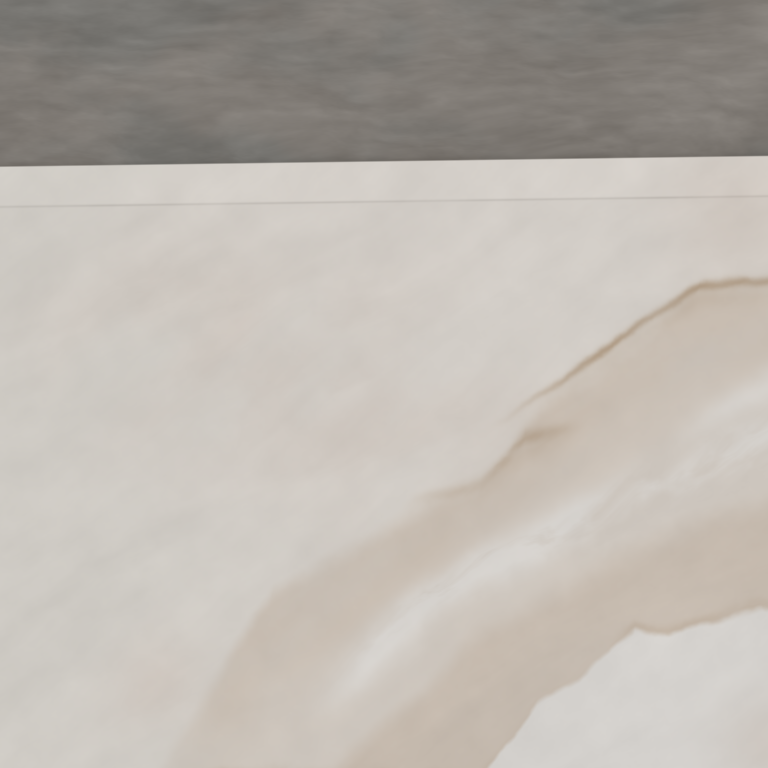
This texture is drawn by a three.js fragment shader. Its source:

```glsl
// Pale marble slab with diagonal tan bands and fine veins below a grey plaster wall.
varying vec2 vUv;

const vec3 WALL = vec3(0.502, 0.482, 0.460);
const vec3 WALL_COOL = vec3(0.475, 0.468, 0.452);
const vec3 STONE = vec3(0.822, 0.802, 0.778);
const vec3 STONE_COOL = vec3(0.805, 0.790, 0.765);
const vec3 BLUSH = vec3(0.800, 0.765, 0.733);
const vec3 TAN = vec3(0.765, 0.717, 0.667);
const vec3 VEIN = vec3(0.640, 0.550, 0.450);
const vec3 WHITE = vec3(0.842, 0.830, 0.814);
const float EDGE_LEFT = 0.783;   // wall edge height at the left side
const float EDGE_RISE = 0.014;
const float SEAM_DROP = 0.0525;
const float EDGE_SOFT = 0.0014;

float hash(vec2 p) {
  vec3 q = fract(vec3(p.xyx) * 0.1031);
  q += dot(q, q.yzx + 33.33);
  return fract((q.x + q.y) * q.z);
}

float noise(vec2 p) {
  vec2 i = floor(p), f = fract(p);
  f = f * f * (3.0 - 2.0 * f);
  return mix(mix(hash(i), hash(i + vec2(1.0, 0.0)), f.x),
             mix(hash(i + vec2(0.0, 1.0)), hash(i + vec2(1.0, 1.0)), f.x), f.y);
}

float fbm(vec2 p) {
  float sum = 0.0, amp = 0.5;
  for (int i = 0; i < 5; i++) {
    sum += amp * noise(p);
    p = mat2(0.8, 0.6, -0.6, 0.8) * p * 2.03 + 17.3;
    amp *= 0.5;
  }
  return sum / 0.96875;
}

// Height gained along one straight piece of a path.
float rise(float x, vec2 a, vec2 b) {
  return (b.y - a.y) * clamp((x - a.x) / (b.x - a.x), 0.0, 1.0);
}

// Height at x of a path through five points.
float path(float x, vec2 a, vec2 b, vec2 c, vec2 d, vec2 e) {
  return a.y + rise(x, a, b) + rise(x, b, c) + rise(x, c, d) + rise(x, d, e);
}

float bell(float d, float width) {
  return exp(-d * d / (width * width));
}

vec3 wall(vec2 p) {
  float cloud = fbm(p * vec2(5.0, 8.0) + 4.0);
  float strokes = fbm(p * vec2(22.0, 75.0) + 3.0 * cloud);
  vec3 c = mix(WALL, WALL_COOL, smoothstep(0.4, 0.7, cloud));
  c += 0.07 * (fbm(p * 9.0 + 31.0) - 0.5) + 0.09 * (strokes - 0.5);
  return c - 0.025 * (1.0 - smoothstep(0.78, 0.87, p.y));
}

vec3 marble(vec2 p) {
  vec2 grain = mat2(0.82, -0.57, 0.57, 0.82) * p;  // x runs along the bands
  float cloud = fbm(grain * vec2(5.0, 9.0) + 8.0);
  float streak = fbm(grain * vec2(8.0, 30.0) + 2.0 * cloud);
  float rough = fbm(p * 28.0 + 5.0) - 0.5;
  vec2 q = p + 0.035 * (vec2(fbm(p * 9.0), fbm(p * 9.0 + 40.0)) - 0.5) + 0.012 * rough;

  // Clouded ground, cooler at the left
  vec3 c = mix(STONE_COOL, STONE, smoothstep(0.0, 0.6, p.x + 0.5 * (cloud - 0.5)));
  float warm = bell(length((p - vec2(0.24, 0.55)) * vec2(0.7, 1.0)), 0.12)
             + bell(length((p - vec2(0.53, 0.46)) * vec2(0.8, 1.0)), 0.15)
             + bell(length((p - vec2(0.20, 0.11)) * vec2(0.9, 1.0)), 0.06)
             + bell(length((p - vec2(0.96, 0.72)) * vec2(0.7, 1.0)), 0.09);
  c = mix(c, BLUSH, min(warm, 1.0) * smoothstep(0.25, 0.75, cloud) * 0.75);

  // Band outlines
  float outer = q.y - path(q.x, vec2(0.20, -0.02), vec2(0.36, 0.235), vec2(0.625, 0.370),
                           vec2(0.70, 0.460), vec2(0.91, 0.620));
  float inner = q.y - path(q.x, vec2(0.43, -0.02), vec2(0.61, 0.170), vec2(0.73, 0.235),
                           vec2(0.885, 0.305), vec2(1.0, 0.355));
  float lower = q.y - path(q.x, vec2(0.625, -0.02), vec2(0.705, 0.085), vec2(0.825, 0.180),
                           vec2(0.890, 0.184), vec2(1.0, 0.212));

  // Upper band is strongest beside its outer outline
  float upperBand = smoothstep(0.016, -0.022, outer) * mix(0.40, 0.85, bell(outer + 0.04, 0.09));
  upperBand *= smoothstep(0.14, 0.34, p.x) * (0.65 + 0.7 * (streak - 0.2));
  c = mix(c, TAN, clamp(upperBand, 0.0, 1.0));

  // White streaks between the bands
  float ridge = q.y - path(q.x, vec2(0.40, 0.07), vec2(0.50, 0.160), vec2(0.625, 0.260),
                           vec2(0.80, 0.335), vec2(1.0, 0.430));
  float glow = bell(ridge, 0.032) * smoothstep(0.38, 0.50, p.x) * smoothstep(0.18, 0.58, streak);
  glow += 0.75 * bell(q.y - 0.475 - 0.5 * (q.x - 0.96), 0.021) * smoothstep(0.86, 0.96, p.x);
  c = mix(c, WHITE, clamp(glow, 0.0, 0.9));

  // Lower band and the clean stone under it
  float lowerBand = smoothstep(0.022, -0.025, inner) * (0.75 + 0.5 * (cloud - 0.4));
  c = mix(c, TAN, clamp(lowerBand, 0.0, 0.95));
  c = mix(c, VEIN, 0.22 * bell(lower - 0.004, 0.008) * smoothstep(0.2, 0.6, streak));
  c = mix(c, WHITE - 0.012, smoothstep(0.005, -0.006, lower));
  c = mix(c, BLUSH, 0.6 * bell(length(p - vec2(1.0, 0.03)), 0.06));

  // Fine veins
  vec2 v = p + 0.012 * (vec2(fbm(p * 20.0), fbm(p * 20.0 + 9.0)) - 0.5);
  float crest = v.y - path(v.x, vec2(0.61, 0.425), vec2(0.73, 0.503), vec2(0.81, 0.563),
                           vec2(0.91, 0.625), vec2(1.0, 0.637));
  float crestFade = smoothstep(0.62, 0.80, p.x) * (0.55 + 0.6 * streak);
  c = mix(c, VEIN, crestFade * (0.65 * bell(crest, 0.006) + 0.20 * bell(crest + 0.012, 0.016)));
  float spur = v.y - path(v.x, vec2(0.48, 0.305), vec2(0.54, 0.345), vec2(0.625, 0.368),
                          vec2(0.685, 0.430), vec2(0.755, 0.442));
  float spurFade = smoothstep(0.50, 0.65, p.x) * smoothstep(0.77, 0.69, p.x);
  c = mix(c, VEIN, spurFade * streak * (0.65 * bell(spur, 0.009) + 0.25 * bell(spur + 0.012, 0.02)));

  return c + 0.035 * (streak - 0.5) + 0.025 * rough;
}

void main() {
  float edge = vUv.y - EDGE_LEFT - EDGE_RISE * vUv.x;
  vec3 slab = marble(vUv);
  slab -= 0.055 * bell(edge + SEAM_DROP, 0.0016) * (0.6 + 0.6 * noise(vUv * 14.0));
  slab += 0.012 * smoothstep(-SEAM_DROP, -SEAM_DROP + 0.004, edge);
  vec3 back = wall(vUv) - 0.03 * bell(edge, 0.005);
  gl_FragColor = vec4(mix(slab, back, smoothstep(-EDGE_SOFT, EDGE_SOFT, edge)), 1.0);
}
```
